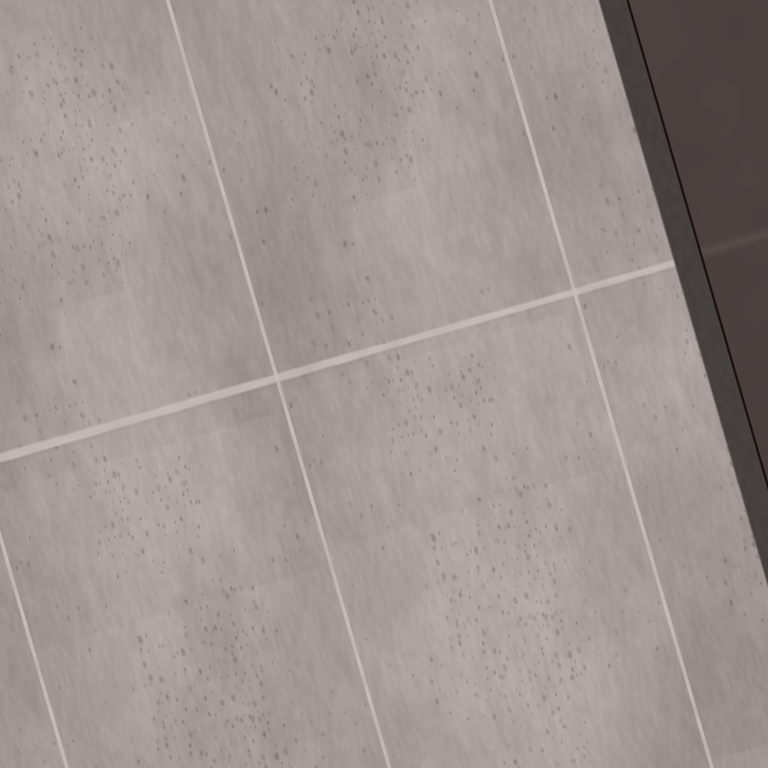
Reproduce this texture procedurally as a Shadertoy shader.

```glsl
// Tilted grey concrete tiles with pale joints, ending at a dark glossy plinth.

// Layout, in canvas units: x runs across the tiles, y along them
const vec2 AXIS = vec2(0.9607, 0.2776);
const vec2 TILE_SIZE = vec2(0.4035, 0.80);
const vec2 TILE_ORIGIN = vec2(0.0838, 0.3877);
const float THIN_JOINT = 0.0023;     // half widths
const float WIDE_JOINT = 0.0056;
const float PLINTH_EDGE = 1.0265;
const float PANEL_EDGE = 1.0625;
const float GAP_WIDTH = 0.0015;

// Pits gather in two columns of each tile
const vec2 PIT_COLUMNS = vec2(0.38, 0.63);
const float COLUMN_SPREAD = 0.10;
const float PIT_DEPTH = 0.11;

const vec3 CONCRETE = vec3(0.637, 0.597, 0.585);
const vec3 JOINT = vec3(0.785, 0.748, 0.735);
const vec3 PLINTH = vec3(0.275, 0.250, 0.245);
const vec3 PANEL = vec3(0.295, 0.252, 0.245);
const vec3 GAP = vec3(0.10, 0.06, 0.055);

float hash(vec2 p) {
    vec3 q = fract(vec3(p.xyx) * 0.1031);
    q += dot(q, q.yzx + 33.33);
    return fract((q.x + q.y) * q.z);
}

float noise(vec2 p) {
    vec2 i = floor(p), f = fract(p);
    f = f * f * (3.0 - 2.0 * f);
    return mix(mix(hash(i), hash(i + vec2(1, 0)), f.x),
               mix(hash(i + vec2(0, 1)), hash(i + vec2(1, 1)), f.x), f.y);
}

float fbm(vec2 p) {
    float sum = 0.0, gain = 0.5;
    for (int i = 0; i < 4; i++) {
        sum += gain * noise(p);
        p = p * 2.03 + 17.3;
        gain *= 0.5;
    }
    return sum / 0.9375;
}

// Coverage of a stripe of given half width, d away from its middle
float stripe(float d, float halfWidth, float blur) {
    return 1.0 - smoothstep(halfWidth - blur, halfWidth + blur, abs(d));
}

// Elongated dark pits, one candidate per cell, in several sizes
float pits(vec2 p, float column) {
    vec2 d = (column - PIT_COLUMNS) / COLUMN_SPREAD;
    float density = 0.07 + 0.42 * (exp(-d.x * d.x) + exp(-d.y * d.y));
    density *= smoothstep(0.25, 0.75, noise(p * vec2(14.0, 9.0) + 5.0));
    float depth = 0.0;
    for (int i = 0; i < 3; i++) {
        vec2 q = p / (vec2(0.016, 0.027) * (1.0 - 0.22 * float(i))) + 41.7 * float(i);
        vec2 cell = floor(q);
        vec2 jitter = vec2(hash(cell + 3.1), hash(cell + 7.7)) - 0.5;
        vec2 r = fract(q) - 0.5 - 0.4 * jitter;
        r.x += 0.25 * r.y * jitter.y;
        float size = mix(0.14, 0.29, hash(cell + 13.0));
        float shape = 1.0 - smoothstep(0.25, 1.0, length(r / vec2(size, size * 1.1)));
        float strength = mix(0.35, 1.0, hash(cell + 23.0));
        depth = max(depth, shape * strength * step(hash(cell), density));
    }
    return depth;
}

// Faint slabs of tone: crisp upper edge, fading downwards
float patches(vec2 p) {
    vec2 q = p / vec2(0.135, 0.21);
    vec2 f = fract(q);
    float window = smoothstep(0.0, 0.12, f.x) * smoothstep(1.0, 0.8, f.x);
    return (hash(floor(q) + 9.0) - 0.2) * window * f.y * smoothstep(1.0, 0.98, f.y);
}

vec3 concrete(vec2 pos) {
    vec2 grid = (pos - TILE_ORIGIN) / TILE_SIZE;
    vec2 id = floor(grid);
    float column = fract(grid.x);
    vec2 print = vec2(column * TILE_SIZE.x, pos.y + 0.25 * hash(id + 20.0) + 2.0);

    float tone = 0.030 * (smoothstep(0.05, 0.4, column) - smoothstep(0.6, 0.92, column)) - 0.014;
    tone += 0.13 * (fbm(pos * vec2(6.0, 4.0) + 31.0) - 0.5);          // cloudy blotches
    tone += 0.055 * (fbm(print * vec2(65.0, 17.0)) - 0.5);            // lengthwise streaks
    tone += 0.035 * (noise(print * vec2(240.0, 75.0)) - 0.5);         // fine grain
    tone += 0.030 * patches(print) + 0.018 * (hash(id + 50.0) - 0.5);
    tone -= PIT_DEPTH * pits(print, column);
    return CONCRETE + tone * vec3(1.0, 1.0, 1.01);
}

void mainImage(out vec4 fragColor, in vec2 fragCoord) {
    vec2 uv = fragCoord / iResolution.xy;
    float blur = max(0.0011, 0.8 / iResolution.y);
    vec2 pos = vec2(dot(uv, AXIS), dot(uv, vec2(-AXIS.y, AXIS.x)));

    // Signed distances to the nearest joints
    vec2 grid = (pos - TILE_ORIGIN) / TILE_SIZE;
    vec2 joint = (fract(grid + 0.5) - 0.5) * TILE_SIZE;

    // Tiles and joints; the wide joint narrows to the right and wears unevenly
    vec3 color = concrete(pos);
    float wear = 0.82 + 0.30 * (noise(pos * 45.0) - 0.5);
    float wide = WIDE_JOINT * mix(1.0, 0.72, uv.x) + 0.0012 * (noise(pos * 38.0) - 0.5);
    color -= 0.025 * stripe(joint.y + 0.003, wide, 0.004);
    color = mix(color, JOINT, wear * stripe(joint.y, wide, 0.0022));
    color = mix(color, JOINT, wear * stripe(joint.x, THIN_JOINT, blur));

    // Plinth, glossy panel with the joint mirrored in it, and the gap between
    float grain = 0.02 * (noise(pos * vec2(200.0, 90.0)) - 0.5);
    vec3 panel = PANEL + 0.035 * (fbm(pos * 5.0) - 0.5) + 0.03 * (uv.y - 0.75);
    panel += 0.055 * stripe(joint.y - 0.003, 0.004, 0.008);
    vec3 dark = mix(PLINTH + grain, panel, smoothstep(-blur, blur, pos.x - PANEL_EDGE));
    dark = mix(dark, GAP, stripe(pos.x - PANEL_EDGE, GAP_WIDTH, blur));
    color = mix(color, dark, smoothstep(-0.002, 0.002, pos.x - PLINTH_EDGE));

    fragColor = vec4(color, 1.0);
}
```
